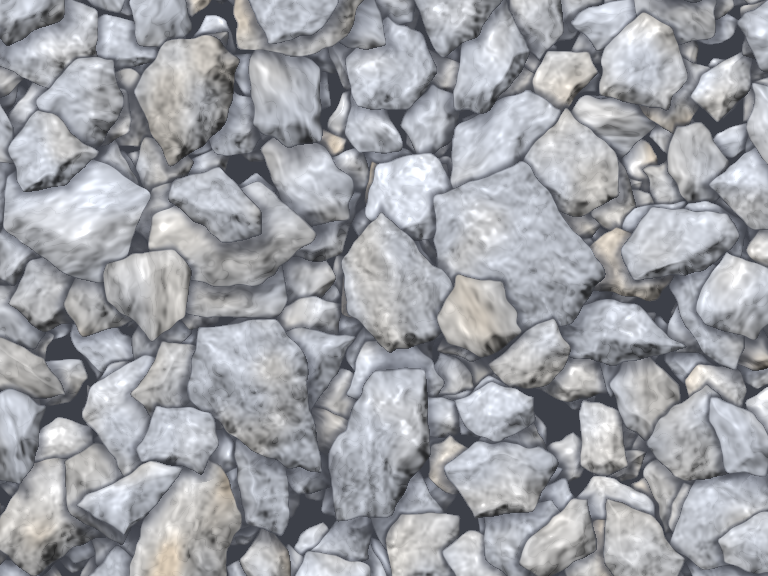
A WebGL 2 fragment shader for this texture:

```glsl
#version 300 es
precision highp float;
// A heap of angular grey crushed stones in soft daylight, with dark gaps between them.

#define LAYERS 5
#define SIDES 6
#define JITTER 0.6
#define CORNER_ROUND 0.07
#define FACET_BLEND 0.07
#define EDGE_WARP 0.014
#define GRAIN 0.26
#define SHADOW_DEPTH 0.7
#define MIDTONE_LIFT 0.118
#define GAP_COLOUR vec3(0.225, 0.235, 0.265)
#define COOL_TINT vec3(0.975, 1.0, 1.05)
#define WARM_TINT vec3(1.012, 1.0, 0.982)

uniform vec2 u_resolution;
out vec4 fragColor;

// Stone spacing and share of filled cells, from the top layer to the bottom one
const float CELL[LAYERS] = float[LAYERS](0.13, 0.24, 0.17, 0.12, 0.085);
const float FILL[LAYERS] = float[LAYERS](0.13, 0.4, 0.7, 0.92, 1.0);

vec3 hash3(vec2 s) {
    return fract(sin(vec3(dot(s, vec2(127.1, 311.7)), dot(s, vec2(269.5, 183.3)),
                          dot(s, vec2(419.2, 371.9)))) * 43758.5453);
}

float hash(vec2 s) {
    return fract(sin(dot(s, vec2(127.1, 311.7))) * 43758.5453);
}

float noise(vec2 p) {
    vec2 i = floor(p), f = fract(p);
    f = f * f * (3.0 - 2.0 * f);
    return mix(mix(hash(i), hash(i + vec2(1, 0)), f.x),
               mix(hash(i + vec2(0, 1)), hash(i + vec2(1, 1)), f.x), f.y);
}

float fbm(vec2 p) {
    float sum = 0.0, amp = 0.52;
    for (int i = 0; i < 3; i++) {
        sum += amp * noise(p);
        p = mat2(1.6, 1.2, -1.2, 1.6) * p + 7.3;
        amp *= 0.6;
    }
    return sum;
}

mat2 rotation(float a) {
    return mat2(cos(a), sin(a), -sin(a), cos(a));
}

// Convex stone: returns the outline distance and the slope of its facetted top
float stone(vec2 q, vec2 seed, out vec2 slope) {
    vec3 top = hash3(seed + 0.37);
    slope = (top.xy - 0.5) * 0.7;
    float height = 0.3 + 0.22 * top.z + dot(q, slope);
    float dist = -10.0;
    for (int k = 0; k < SIDES; k++) {
        vec3 r = hash3(seed + 7.31 * float(k + 1));
        float angle = (float(k) + 0.7 * r.x) * 6.2832 / float(SIDES);
        vec2 dir = vec2(cos(angle), sin(angle));
        float edge = dot(q, dir) - mix(0.7, 1.0, r.y);
        float m = clamp(0.5 + 0.5 * (edge - dist) / CORNER_ROUND, 0.0, 1.0);
        dist = mix(dist, edge, m) + CORNER_ROUND * m * (1.0 - m);
        float steep = mix(0.4, 1.6, r.z);
        float side = -edge * steep;
        float w = clamp(0.5 + 0.5 * (height - side) / FACET_BLEND, 0.0, 1.0);
        height = mix(height, side, w) - FACET_BLEND * w * (1.0 - w);
        slope = mix(slope, -steep * dir, w);
    }
    return dist;
}

// Lit rock surface with grain, creases, pale crumbs and faint rusty stains
vec3 rock(vec2 local, vec2 slope, float dist, vec2 seed) {
    vec3 r = hash3(seed + 3.17);
    vec3 light = normalize(vec3(-0.3, 0.55, 0.8));
    vec2 t = local * vec2(mix(1.0, 0.4, r.x * r.x), 1.0) + r.yz * 50.0;
    float rough = fbm(t * 36.0);
    float relief = rough - fbm(t * 36.0 + vec2(-0.16, 0.26));
    float fine = noise(t * 150.0);
    float patches = noise(t * 15.0 + 9.0);
    float crease = 1.0 - smoothstep(0.0, 0.07, abs(noise(t * 24.0 + 3.0 * rough) - 0.5));
    float lit = max(dot(normalize(vec3(-slope, 1.0)), light), 0.0);
    float tone = (0.37 + 0.48 * lit) * mix(0.87, 1.12, r.y);
    tone += 0.48 * relief + GRAIN * (rough - 0.5) + 0.13 * (fine - 0.5);
    tone += 0.13 * smoothstep(0.6, 0.75, rough) * smoothstep(0.4, 0.8, patches);
    tone -= 0.05 * crease;
    tone *= mix(0.8, 1.0, smoothstep(0.0, 0.16, -dist));
    float warm = smoothstep(0.35, 0.85, 0.55 * r.z + 0.55 * patches);
    vec3 colour = max(tone, 0.16) * mix(COOL_TINT, WARM_TINT, warm);
    float rust = smoothstep(0.8, 1.0, r.z) * smoothstep(0.45, 0.8, patches);
    return colour * mix(vec3(1.0), vec3(1.03, 0.97, 0.89), rust);
}

void main() {
    float px = 1.0 / u_resolution.y;
    vec2 p = gl_FragCoord.xy * px;
    vec2 warped = p + EDGE_WARP * (vec2(noise(p * 16.0), noise(p * 16.0 + 40.0)) - 0.5)
                + 0.5 * EDGE_WARP * (vec2(noise(p * 48.0), noise(p * 48.0 + 70.0)) - 0.5);
    vec3 colour = GAP_COLOUR;
    float daylight = 1.0;
    bool hit = false;

    // Front to back: gather shadows until the first stone is met
    for (int layer = 0; layer < LAYERS && !hit; layer++) {
        float cell = CELL[layer];
        mat2 grid = rotation(1.3 * float(layer) + 0.4);
        vec2 g = grid * warped / cell;
        for (int n = 0; n < 9 && !hit; n++) {
            vec2 id = floor(g) + vec2(n % 3 - 1, n / 3 - 1);
            vec2 seed = id + 37.0 * float(layer + 1);
            vec3 place = hash3(seed);
            if (place.z > FILL[layer]) continue;
            vec2 offset = (g - id - 0.5 - JITTER * (place.xy - 0.5)) * cell * grid;
            float far = length(offset);
            if (far > 1.1 * cell) continue;

            // Random turn, size and elongation
            vec3 form = hash3(seed + 0.71);
            mat2 turn = rotation(6.2832 * form.x);
            float size = cell * mix(0.48, 0.66, form.y);
            vec2 aspect = mix(vec2(1.0), vec2(1.25, 0.66), form.z);
            vec2 local = turn * offset, q = local / (size * aspect), slope;
            if (dot(q, q) > 2.2) continue;
            float dist = stone(q, seed, slope);
            float outline = dist * size * aspect.y;
            hit = outline < 0.0;

            // Contact shadow, longer away from the light, and a softened rim
            float away = dot(offset, vec2(0.4, -0.9)) / (far + 0.001);
            float reach = (0.006 + 0.08 * cell) * (0.9 + 0.5 * away);
            float shade = hit ? 1.0 - smoothstep(0.0, 1.5 * px, -outline)
                              : 1.0 - smoothstep(0.0, reach, outline);
            daylight *= 1.0 - SHADOW_DEPTH * shade;
            if (hit) colour = rock(local, (slope / aspect) * turn, dist, seed);
        }
    }
    colour = mix(GAP_COLOUR, colour, daylight);

    // Bright hazy exposure: lift the middle tones, keep the gaps and highlights
    float tone = colour.g;
    float lift = smoothstep(0.17, 0.45, tone) * (1.0 - smoothstep(0.5, 0.95, tone));
    colour *= 1.0 + MIDTONE_LIFT * lift / max(tone, 0.05);
    fragColor = vec4(clamp(colour, 0.0, 1.0), 1.0);
}
```
